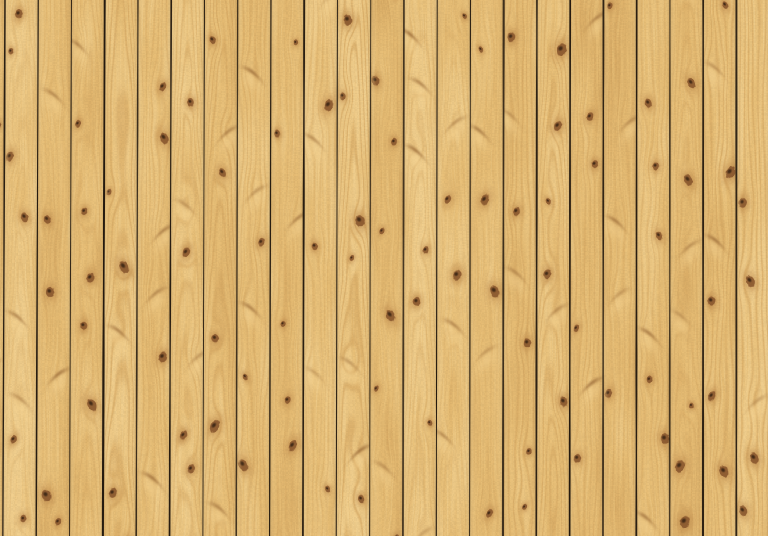
Write a Shadertoy shader that draws this texture.

```glsl
float hash(vec2 p) {
    return fract(sin(dot(p, vec2(127.1, 311.7))) * 43758.5453);
}

float noise(vec2 p) {
    vec2 i = floor(p), f = fract(p);
    f = f * f * (3.0 - 2.0 * f);
    return mix(mix(hash(i), hash(i + vec2(1, 0)), f.x),
               mix(hash(i + vec2(0, 1)), hash(i + vec2(1, 1)), f.x), f.y);
}

void mainImage(out vec4 fragColor, in vec2 fragCoord) {
    const vec3 honey = vec3(0.89, 0.73, 0.45);
    const vec3 cream = vec3(0.93, 0.80, 0.55);
    const vec3 tan_ = vec3(0.82, 0.64, 0.37);
    const vec3 amber = vec3(0.70, 0.49, 0.26);
    const vec3 bark = vec3(0.40, 0.25, 0.13);
    const vec3 gapDark = vec3(0.13, 0.09, 0.05);

    // Boards: 23 across plus a sliver, leaning slightly at the left
    vec2 uv = fragCoord / iResolution.x;
    float lean = (0.7 - uv.y) * 0.004 * (1.0 - uv.x);
    vec2 p = vec2(uv.x - 0.0065 + lean, uv.y) * 23.1;
    float px = 23.1 / iResolution.x;
    float board = floor(p.x);
    float seed = hash(vec2(board, 3.0));
    float kind = hash(vec2(board, 8.0));
    vec2 b = vec2(p.x - board - 0.5, p.y + seed * 20.0);

    // Knots: collect grain bending and colour masks
    float across = b.x + 0.05 * (noise(vec2(board * 7.0, b.y * 0.5)) - 0.5);
    float swirl = 0.0, halo = 0.0, core = 0.0, pith = 0.0, streak = 0.0, sheen = 0.0;
    float row = floor(b.y / 2.3);
    for (int k = -1; k <= 1; k++) {
        vec2 cell = vec2(board, row + float(k));
        float pick = hash(cell + 11.3);
        if (pick > 0.86) continue;
        vec2 center = vec2((hash(cell + 2.7) - 0.5) * 0.72,
                           (cell.y + 0.15 + 0.7 * hash(cell + 5.1)) * 2.3);
        vec2 d = b - center;
        float size = mix(0.07, 0.16, hash(cell + 9.4));
        float near = exp(-dot(d * d, vec2(11.0, 3.5)));
        across -= d.x * near * 0.75;
        swirl += near * size * 9.0;

        if (pick < 0.56) {
            // Round knot with a dark rim and an off-centre pith
            d.y += d.x * (pick - 0.28) * 1.5;
            float q = length(d / vec2(size, size * 1.25));
            q += 0.25 * (noise(d * 18.0 + cell) - 0.5);
            float soft = 0.5 * px / size;
            halo = max(halo, exp(-q * q * 0.4));
            core = max(core, 1.0 - smoothstep(0.85 - soft, 0.95 + soft, q));
            pith = max(pith, 1.0 - smoothstep(0.1, 0.65, length(d / size + vec2(0.2, -0.25))));
        } else {
            // Branch cut lengthwise: a slanted smear with a pale flank
            float side = center.x < 0.0 ? -1.0 : 1.0;
            float slope = d.y - side * d.x * 0.7 + d.x * d.x * 0.8;
            float reach = exp(-d.x * d.x * 14.0);
            float wear = 0.4 + 0.6 * hash(cell + 6.6);
            streak = max(streak, wear * reach * exp(-slope * slope * 170.0));
            sheen += reach * exp(-pow((slope + 0.28) * 4.0, 2.0));
        }
    }

    // Grain: straight rings on some boards, tall arches on others
    float wander = noise(vec2(across * 3.0 + board * 5.0, b.y * 0.35));
    float straight = across * 6.0 + wander * 1.6 + swirl * 0.4;
    float arched = b.y * 0.45 + across * across * 13.0 + wander * 1.8 + swirl;
    float phase = kind > 0.55 ? arched : straight;
    float ring = 0.5 + 0.5 * sin(phase * 6.2832);
    float visible = 1.0 - smoothstep(0.25, 0.7, fwidth(phase));
    float depth = mix(0.12, 0.42, hash(vec2(board, 14.0)));
    float fiber = noise(vec2(across * 26.0 + board * 31.0, b.y * 0.9));

    // Wood tone, varied by board and along its length
    float patchy = noise(vec2(b.x * 2.0 + board * 9.0, b.y * 0.45));
    float tone = 0.28 + 0.38 * seed + 0.4 * (patchy - 0.5) + 0.3 * (fiber - 0.5);
    vec3 color = mix(cream, honey, smoothstep(0.0, 0.65, tone));
    color = mix(color, tan_, smoothstep(0.5, 1.1, tone));
    color = mix(color, tan_, ring * ring * ring * depth * visible * 1.5);
    color *= 0.98 + 0.04 * hash(floor(p * 24.0));
    color = mix(color, cream * 1.03, min(sheen, 1.0) * 0.45);

    // Knot colours
    color = mix(color, amber, halo * 0.6);
    color = mix(color, amber * 0.88, streak * 0.75);
    color = mix(color, bark * 1.3, core * 0.85);
    color = mix(color, bark * 0.55, pith * core * 0.85);

    // Rounded board edges and the gaps between boards
    float edge = 0.5 - abs(b.x);
    color *= 1.0 - 0.13 * exp(-edge * 22.0);
    color = mix(color, cream, 0.25 * exp(-pow((b.x + 0.42) * 18.0, 2.0)));
    float gap = floor(p.x + 0.5);
    float width = mix(0.014, 0.029, hash(vec2(gap, 21.0)));
    width *= 0.8 + 0.4 * noise(vec2(gap * 4.0, p.y * 0.4));
    float line = clamp((width - edge) / px + 0.5, 0.0, 1.0);
    color = mix(color, gapDark, line * mix(0.75, 1.0, hash(vec2(gap, 25.0))));

    fragColor = vec4(color, 1.0);
}
```
